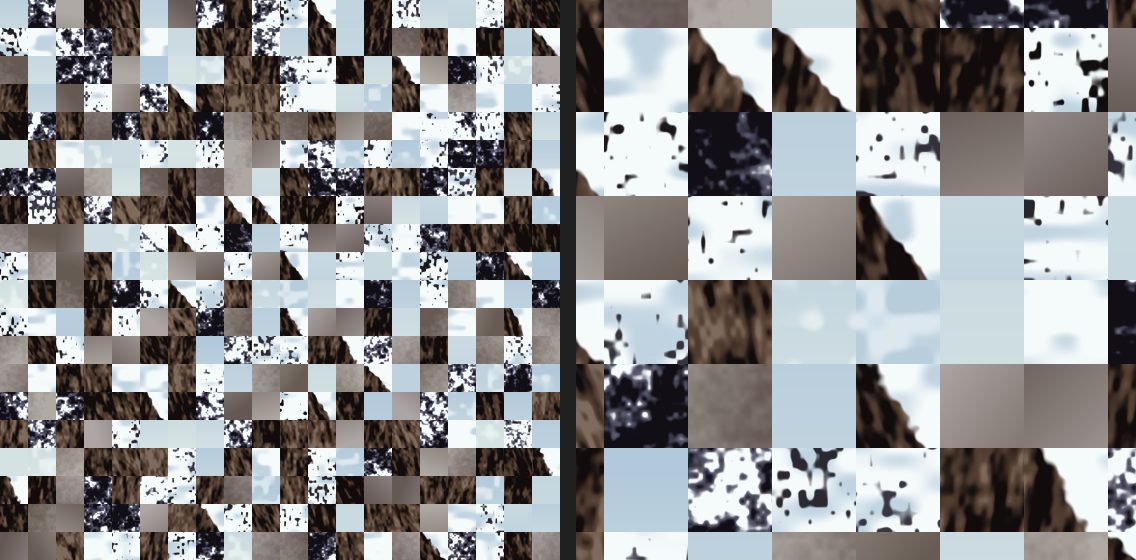
Left, the full canvas; right, a detail of the centre.
Reproduce this pattern procedurally as a three.js fragment shader.

```glsl
// A 20 by 20 patchwork of square tiles cut from a snowy mountain scene.
// A hash picks each tile's material: haze, sky, bark, snow, rubble or a
// slope where bark meets snow; value noise supplies the grain inside it.
#define TILES 20.0
#define GRAIN 11.0
#define SAMPLES 3
#define INK vec3(0.065, 0.045, 0.045)
#define BARK vec3(0.32, 0.24, 0.19)
#define BARK_LIT vec3(0.53, 0.45, 0.39)
#define HAZE_DARK vec3(0.39, 0.34, 0.33)
#define HAZE_LIGHT vec3(0.65, 0.62, 0.62)
#define SKY_BLUE vec3(0.70, 0.79, 0.86)
#define SKY_PALE vec3(0.84, 0.89, 0.89)
#define SNOW vec3(0.96, 0.98, 0.98)
#define SLATE vec3(0.34, 0.34, 0.42)

varying vec2 vUv;

float hash(vec2 p) {
  vec3 q = fract(vec3(p.xyx) * 0.1031);
  q += dot(q, q.yzx + 33.33);
  return fract((q.x + q.y) * q.z);
}

float noise(vec2 p) {
  vec2 i = floor(p), f = fract(p);
  f = f * f * (3.0 - 2.0 * f);
  return mix(mix(hash(i), hash(i + vec2(1.0, 0.0)), f.x),
             mix(hash(i + vec2(0.0, 1.0)), hash(i + 1.0), f.x), f.y);
}

float layered(vec2 p) {
  return 0.6 * noise(p) + 0.4 * noise(p * 2.1 + 17.0);
}

// Leaning vertical streaks, with dark cracks and lit ridges.
vec3 bark(vec2 p, vec2 seed, float tone) {
  p.x += (hash(seed + 3.1) - 0.3) * 0.6 * p.y;
  float streak = 0.65 * noise(p * vec2(9.0, 2.6) + seed)
               + 0.35 * noise(p * vec2(14.0, 8.0) + seed + 9.0);
  streak += (tone - 0.5) * 0.4;
  vec3 c = mix(INK, BARK, smoothstep(0.28, 0.60, streak));
  return mix(c, BARK_LIT, 0.85 * smoothstep(0.58, 0.85, streak));
}

// Bright snow with soft blue shadows and patches of dark flecks.
vec3 snow(vec2 p, vec2 seed, float tone) {
  float shade = noise(p * vec2(2.0, 3.5) + seed);
  vec3 c = mix(SNOW, SKY_BLUE, 0.8 * smoothstep(0.52, 0.9, shade));
  float patchy = noise(p * 2.2 + seed + 40.0);
  float fleck = noise(p * vec2(GRAIN, GRAIN * 0.8) + seed);
  float cover = smoothstep(0.67, 0.86, fleck + (patchy - 0.6) * 0.6);
  return mix(c, mix(SLATE, INK, tone), cover * step(0.35, tone));
}

// Broken rock: black, slate and white clumps in varying proportion.
vec3 rubble(vec2 p, vec2 seed, float tone) {
  float clump = 0.4 * noise(p * 2.8 + seed) + 0.6 * layered(p * GRAIN * 0.7 + seed);
  clump += (tone - 0.5) * 0.3;
  vec3 c = mix(INK + vec3(0.0, 0.01, 0.04), SLATE, smoothstep(0.36, 0.54, clump));
  return mix(c, SNOW, smoothstep(0.53, 0.64, clump));
}

// Smooth misty rock, fading along a direction chosen per tile.
vec3 haze(vec2 p, vec2 seed, float tone) {
  float angle = 6.2832 * hash(seed + 5.0);
  float fade = dot(p - 0.5, vec2(cos(angle), sin(angle))) * 0.45;
  float grain = (layered(p * 7.0 + seed) - 0.5) * 0.45 * step(0.55, hash(seed + 8.0));
  vec3 c = mix(HAZE_DARK, HAZE_LIGHT, clamp(tone * 1.1 + fade + grain, 0.0, 1.1));
  return c + vec3(0.015, 0.02, -0.005) * hash(seed + 6.0);
}

// Nearly plain sky, lighter towards one end, sometimes clouded.
vec3 sky(vec2 p, vec2 seed, float tone) {
  float fade = (p.y - 0.5) * (hash(seed + 4.0) - 0.7) * 0.7;
  float cloud = smoothstep(0.5, 0.9, noise(p * 4.0 + seed)) * step(0.75, hash(seed + 2.0));
  vec3 c = mix(SKY_BLUE, SKY_PALE, clamp(tone + fade, 0.0, 1.0));
  return mix(c, SNOW, 0.6 * cloud);
}

// A steep ragged boundary with bark on the left and snow on the right.
vec3 slope(vec2 p, vec2 seed, float tone) {
  float ragged = (noise(p * 8.0 + seed) - 0.5) * 0.16;
  float side = p.x - 0.5 + (p.y - 0.5) * mix(0.35, 1.0, tone) + ragged;
  return mix(bark(p, seed, 0.35), snow(p, seed, 0.2), smoothstep(-0.04, 0.04, side));
}

vec3 tile(vec2 uv) {
  vec2 grid = clamp(uv, 0.0, 0.99999) * TILES;
  vec2 id = floor(grid), p = fract(grid);
  vec2 seed = id * 23.0 + 11.0;
  float kind = hash(id + 71.3), tone = hash(id * 1.7 + 29.9);
  if (kind < 0.24) return haze(p, seed, tone);
  if (kind < 0.42) return sky(p, seed, tone);
  if (kind < 0.66) return bark(p, seed, tone);
  if (kind < 0.84) return snow(p, seed, tone);
  if (kind < 0.95) return rubble(p, seed, tone);
  return slope(p, seed, tone);
}

void main() {
  // Average a small grid of samples to smooth tile borders and grain.
  vec2 dx = dFdx(vUv), dy = dFdy(vUv);
  vec3 sum = vec3(0.0);
  for (int j = 0; j < SAMPLES; j++) {
    for (int i = 0; i < SAMPLES; i++) {
      vec2 offset = (vec2(float(i), float(j)) + 0.5) / float(SAMPLES) - 0.5;
      sum += tile(vUv + dx * offset.x + dy * offset.y);
    }
  }
  gl_FragColor = vec4(sum / float(SAMPLES * SAMPLES), 1.0);
}
```
